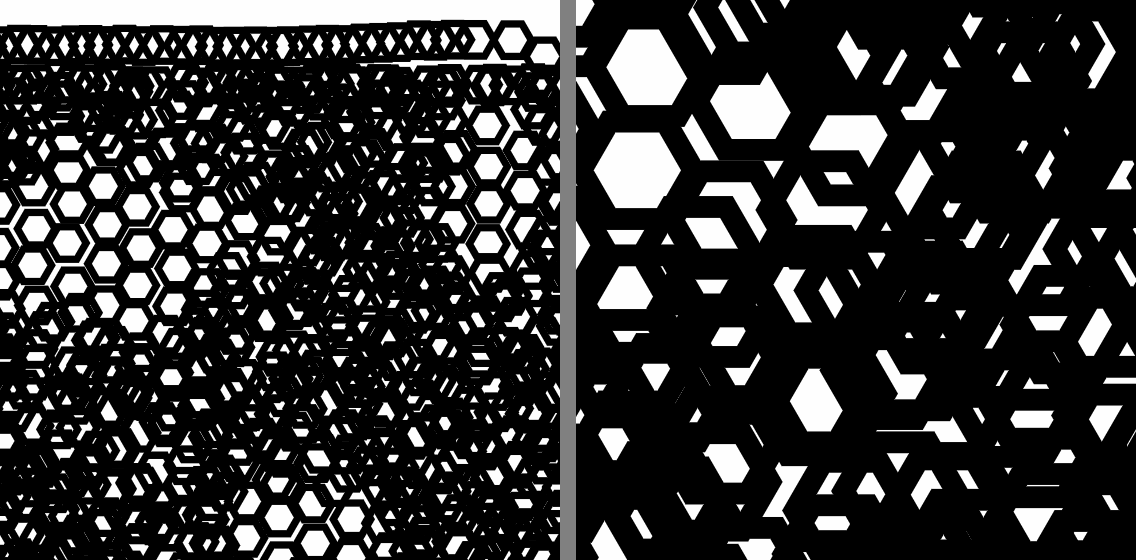
Left: the whole. Right: its middle third, enlarged.
This pattern is drawn by a Shadertoy shader. Its source:

```glsl
#define PITCH vec2(0.0625, 0.0700)  // column and row spacing of the rings
#define OUTER 0.0355                // ring apothems
#define INNER 0.0225
#define JITTER 0.36                 // scatter in crowded zones, in cells
#define CALM_JITTER 0.09            // scatter in orderly zones
#define LAYERS 3
#define PILE_TOP 0.849              // highest ring centre below the rim
#define RIM_HEIGHT 0.9185
#define RIM_STEP 0.0325
#define INK vec3(0.0)
#define PAPER vec3(0.995)

vec2 hash2(vec2 p) {
    vec3 q = fract(p.xyx * vec3(0.1031, 0.1030, 0.0973));
    q += dot(q, q.yzx + 33.33);
    return fract((q.xx + q.yz) * q.zy);
}

// Hexagonal ring with flat top and bottom
float hexRing(vec2 p) {
    p = abs(p);
    float apothem = max(p.y, dot(p, vec2(0.866, 0.5)));
    return abs(apothem - 0.5 * (OUTER + INNER)) - 0.5 * (OUTER - INNER);
}

float blob(vec2 p, vec2 centre, vec2 radius) {
    return 1.0 - length((p - centre) / radius);
}

// Positive where the rings lie in a single orderly layer
float calm(vec2 p) {
    float zone = blob(p, vec2(0.16, 0.57), vec2(0.29, 0.15));
    zone = max(zone, blob(p, vec2(0.54, 0.05), vec2(0.12, 0.09)));
    zone = max(zone, blob(p, vec2(0.89, 0.67), vec2(0.11, 0.16)));
    return zone + 0.12 * sin(p.x * 31.0 + 2.0 * sin(p.y * 23.0));
}

// One scattered layer of staggered rings
float ringLayer(vec2 p, float layer) {
    float d = 1.0;
    vec2 shift = layer * vec2(0.37, 0.29);
    float column = round(p.x / PITCH.x - shift.x);
    for (int i = -1; i <= 1; i++) {
        float x = column + float(i);
        float stagger = shift.y + 0.5 * mod(x, 2.0);
        float row = round(p.y / PITCH.y - stagger);
        for (int j = -1; j <= 1; j++) {
            vec2 cell = vec2(x, row + float(j));
            vec2 centre = (cell + vec2(shift.x, stagger)) * PITCH;
            float order = calm(centre);
            if (centre.y > 0.89 || (layer > 0.5 && order > 0.0)) continue;
            vec2 random = hash2(cell + 71.0 + layer * 19.0) * 2.0 - 1.0;
            float scatter = mix(JITTER, CALM_JITTER, smoothstep(-0.1, 0.2, order));
            centre += random * scatter * PITCH;
            centre.y = min(centre.y, PILE_TOP + 0.004 * random.x);
            d = min(d, hexRing(p - centre));
        }
    }
    return d;
}

// Tight row of overlapping rings along the upper rim
float rimRow(vec2 p) {
    float d = 1.0;
    float column = round(p.x / RIM_STEP);
    for (int i = -2; i <= 2; i++) {
        float k = column + float(i);
        float x = k * RIM_STEP;
        if (x > 0.84 && mod(k, 2.0) > 0.5) continue;
        vec2 random = hash2(vec2(k + 40.0, 7.0)) - 0.5;
        float y = RIM_HEIGHT + 0.009 * smoothstep(0.55, 0.75, x)
                - 0.03 * smoothstep(0.91, 0.96, x);
        vec2 centre = vec2(x, y) + random * vec2(0.012, 0.004);
        d = min(d, hexRing(p - centre));
    }
    return d;
}

void mainImage(out vec4 fragColor, in vec2 fragCoord) {
    vec2 p = fragCoord / iResolution.y;
    float d = rimRow(p);
    for (int layer = 0; layer < LAYERS; layer++)
        d = min(d, ringLayer(p, float(layer)));

    float paper = clamp(d * iResolution.y + 0.5, 0.0, 1.0);
    fragColor = vec4(mix(INK, PAPER, paper), 1.0);
}
```
